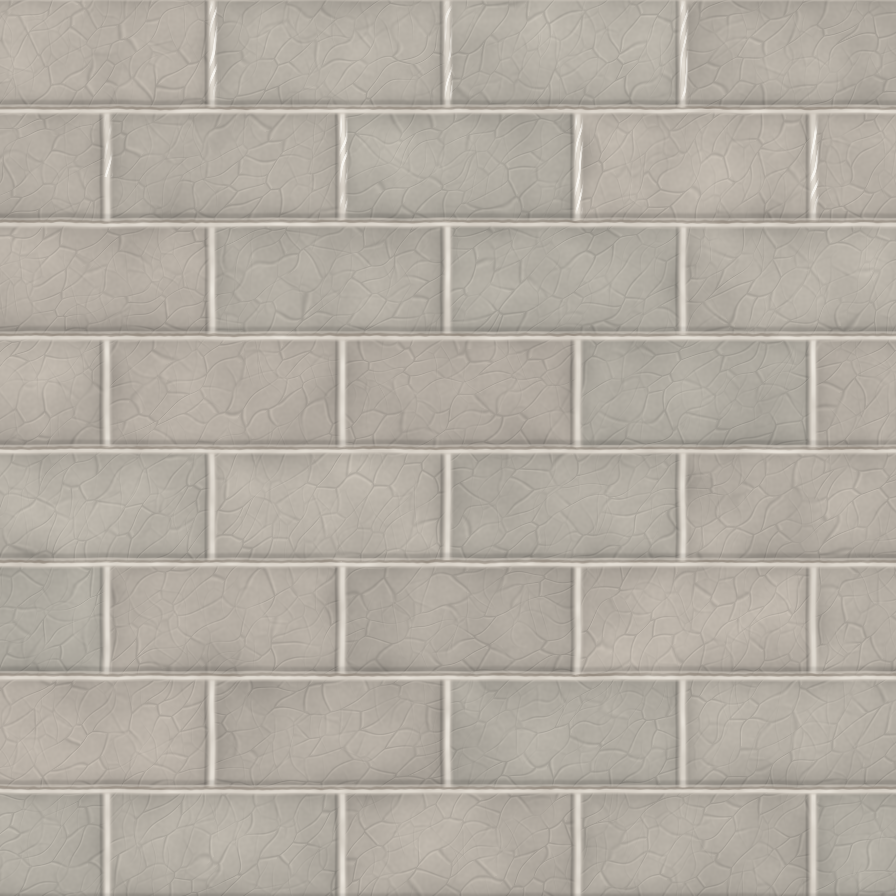
A Shadertoy shader for this texture:

```glsl
// Glazed ceramic wall tiles in a running bond with pale raised joints.
// Each tile gets its own tint, pooled glaze toward the rim, noise clouds and an
// embossed slanting crackle; joints are bands built from signed edge distances.
const vec2  PITCH       = vec2(0.2627, 0.1265);  // tile plus joint
const float TOP_JOINT   = -0.0057;               // first bed joint, from the top
const float EVEN_JOINT  = 0.4987;                // upright joint in even rows
const float ODD_JOINT   = 0.3815;                // upright joint in odd rows
const float WOBBLE      = 0.0016;                // unevenness of the edges
const float POOL_DEPTH  = 0.15;                  // darkening near the rim
const float POOL_WIDTH  = 0.012;
const float CLOUD_DEPTH = 0.085;
const vec2  CRACK_SCALE = vec2(25.0, 50.0);      // along and across the slant
const float CRACK_WIDTH = 0.0008;
const float CRACK_DEPTH = 0.085;
const float GLINT_STEP  = 0.032;                 // spacing of glossy streaks
const vec3 WARM_GLAZE = vec3(0.735, 0.702, 0.662);
const vec3 COOL_GLAZE = vec3(0.712, 0.694, 0.655);
const vec3 JOINT      = vec3(0.805, 0.775, 0.735);
const vec3 HIGHLIGHT  = vec3(0.920, 0.900, 0.865);
const vec3 GROUT      = vec3(0.570, 0.530, 0.485);
const vec3 GLINT      = vec3(0.970, 0.960, 0.940);

vec2 hash2(vec2 p) {
    vec3 q = fract(p.xyx * vec3(0.1031, 0.1030, 0.0973));
    q += dot(q, q.yzx + 33.33);
    return fract((q.xx + q.yz) * q.zy);
}

// Gradient noise, roughly -0.7 to 0.7
float corner(vec2 i, vec2 f, vec2 o) {
    return dot(hash2(i + o) * 2.0 - 1.0, f - o);
}
float noise(vec2 p) {
    vec2 i = floor(p), f = fract(p);
    vec2 u = f * f * f * (f * (f * 6.0 - 15.0) + 10.0);
    return mix(mix(corner(i, f, vec2(0, 0)), corner(i, f, vec2(1, 0)), u.x),
               mix(corner(i, f, vec2(0, 1)), corner(i, f, vec2(1, 1)), u.x), u.y);
}
float clouds(vec2 p) {
    return noise(p) + 0.6 * noise(2.1 * p + 7.3) + 0.35 * noise(4.3 * p + 2.9);
}

// Distance to the nearest cell border, signed by the side of the border
float cellBorder(vec2 p) {
    vec2 cell = floor(p), nearest = vec2(9.0);
    for (int k = 0; k < 9; k++) {
        vec2 c = cell + vec2(k % 3 - 1, k / 3 - 1);
        vec2 r = c + hash2(c) - p;
        if (dot(r, r) < dot(nearest, nearest)) nearest = r;
    }
    float border = 9.0, side = 1.0;
    for (int k = 0; k < 25; k++) {
        vec2 c = cell + vec2(k % 5 - 2, k / 5 - 2);
        vec2 r = c + hash2(c) - p, across = r - nearest;
        if (dot(across, across) < 0.0001) continue;
        float d = dot(0.5 * (r + nearest), normalize(across));
        if (d < border) { border = d; side = across.y < 0.0 ? -1.0 : 1.0; }
    }
    return border * side;
}

// Dark hairline with a light lip on one side
float crackle(vec2 p, float angle, float px) {
    vec2 q = p + 0.022 * vec2(noise(p * 22.0), noise(p * 22.0 + 19.0));
    float c = cos(angle), s = sin(angle);
    q = vec2(c * q.x + s * q.y, c * q.y - s * q.x);
    float d = cellBorder(q * CRACK_SCALE) / CRACK_SCALE.y;
    float w = max(CRACK_WIDTH, 0.5 * px);
    return exp(-d * d / (w * w)) - 0.6 * exp(-pow(d / w - 2.0, 2.0));
}

// Soft band of half-width w around c
float band(float x, float c, float w, float px) {
    float soft = max(0.7 * w, 0.7 * px);
    return 1.0 - smoothstep(w - soft, w + soft, abs(x - c));
}

void mainImage(out vec4 fragColor, in vec2 fragCoord) {
    float px = 1.0 / iResolution.y;
    vec2 uv = fragCoord * px;
    vec2 p = vec2(uv.x, 1.0 - uv.y);
    p += WOBBLE * vec2(noise(uv * 21.0), noise(uv * 21.0 + 41.0));
    // Running bond: tile index, position in it, signed offset from its joints
    float row = floor((p.y - TOP_JOINT) / PITCH.y);
    float start = mod(row, 2.0) < 0.5 ? EVEN_JOINT : ODD_JOINT;
    vec2 grid = (p - vec2(start, TOP_JOINT)) / PITCH;
    vec2 id = floor(grid), local = fract(grid) * PITCH;
    vec2 s = local - PITCH * step(0.5 * PITCH, local);
    vec2 seed = hash2(id + 17.0), glazePos = uv + 5.0 * seed;
    // Glaze body, darker where it pools at the rim
    float rim = exp(-min(abs(s.x), abs(s.y)) / POOL_WIDTH);
    vec3 col = mix(WARM_GLAZE, COOL_GLAZE, seed.x) * (0.95 + 0.06 * seed.y);
    col *= 1.0 + CLOUD_DEPTH * clouds(glazePos * 10.0) + 0.03 * noise(uv * 190.0);
    col *= 1.0 - POOL_DEPTH * rim * (1.0 + 1.1 * noise(glazePos * 20.0));
    // Crackle, stronger in patches and toward the rim
    float patchy = smoothstep(-0.35, 0.35, noise(glazePos * 25.0) + 0.35 * rim);
    float cracks = crackle(glazePos, 0.35 + 0.6 * seed.y, px) * (0.25 + 0.75 * patchy);
    cracks += 0.45 * crackle(glazePos + 3.0, 1.9 - 0.8 * seed.x, px) * (1.0 - patchy);
    col *= 1.0 - CRACK_DEPTH * cracks;
    // Upright joint: shaded lip on the left, pale rounded fill
    float wear = clamp(0.5 + 0.8 * noise(uv * 17.0) + 0.5 * noise(uv * 60.0), 0.0, 1.0);
    col *= 1.0 - 0.17 * band(s.x, -0.0052, 0.0022, px);
    col = mix(col, JOINT, 0.9 * band(s.x, 0.0004, 0.0046, px));
    col = mix(col, HIGHLIGHT, (0.25 + 0.75 * wear) * band(s.x, 0.0010, 0.0024, px));
    // Bed joint: shaded foot, faint lower rim, bright bevel, ragged grout line
    col *= 1.0 - 0.09 * band(s.y, -0.0062, 0.0030, px);
    col = mix(col, JOINT, (0.3 + 0.5 * wear) * band(s.y, -0.0026, 0.0015, px));
    col = mix(col, JOINT, 0.9 * band(s.y, 0.0030, 0.0034, px));
    col = mix(col, HIGHLIGHT, (0.1 + 0.8 * wear) * band(s.y, 0.0031, 0.0018, px));
    float ragged = s.y + 0.0016 * noise(uv * 110.0);
    col = mix(col, GROUT, (0.95 - 0.7 * wear) * band(ragged, -0.0002, 0.0014, px));
    // Slanted glossy streaks on some upright joints, mostly higher up
    vec2 jointId = id + vec2(step(0.5 * PITCH.x, local.x), 0.0);
    float glossy = step(hash2(jointId + 5.0).x, 0.85 * smoothstep(0.5, 0.95, uv.y));
    float phase = local.y / GLINT_STEP + s.x * 130.0 + 1.3 * noise(uv * 24.0);
    float streak = smoothstep(0.2, 0.8, sin(6.2832 * phase)) * smoothstep(0.1, 0.6, wear);
    streak *= smoothstep(0.006, 0.018, abs(s.y)) * band(s.x, 0.0018, 0.0034, px);
    fragColor = vec4(mix(col, GLINT, glossy * streak), 1.0);
}
```
